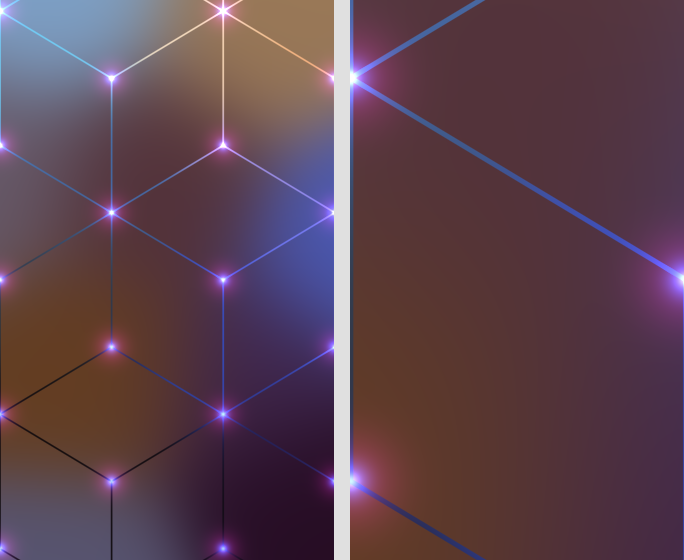
Left: the whole. Right: its middle third, enlarged.
This background is drawn by a WebGL 2 fragment shader. Its source:

```glsl
#version 300 es
precision highp float;
// Wireframe lattice of stacked cubes with glowing joints over a soft dusk-coloured blur.

uniform vec2 u_resolution;
out vec4 outColor;

// Lattice, in units of the canvas height
const float ASPECT = 0.5977;
const float COLUMN = 0.1993;            // distance between joint columns
const float EDGE = 0.2400;              // length of an upright cube edge
const vec2 HUB = vec2(0.1993, 0.6202);  // a joint where six edges meet
const float HALF_LINE = 0.0015;
const float LINE_OPACITY = 0.88;

// Softness of the colour fields
const float BACKDROP_SPREAD = 0.165;
const float LINE_SPREAD = 0.115;

// Joint glow
const float CORE_RADIUS = 0.0042;
const float BLOOM_RADIUS = 0.0105;
const float HALO_RADIUS = 0.027;
const vec3 BLOOM_BLUE = vec3(0.12, 0.32, 0.95);
const vec3 HALO_MAGENTA = vec3(0.24, 0.03, 0.20);
const vec3 CORE_LOW = vec3(0.22, 0.38, 0.55);
const vec3 CORE_HIGH = vec3(0.75, 0.75, 0.65);

// Backdrop colours
const vec3 SKY = vec3(0.49, 0.63, 0.78);
const vec3 TAN = vec3(0.60, 0.47, 0.34);
const vec3 MAUVE_GREY = vec3(0.40, 0.35, 0.41);
const vec3 MAROON = vec3(0.32, 0.19, 0.22);
const vec3 INDIGO = vec3(0.29, 0.35, 0.70);
const vec3 UMBER = vec3(0.39, 0.24, 0.13);
const vec3 PLUM = vec3(0.25, 0.15, 0.30);
const vec3 NIGHT = vec3(0.15, 0.05, 0.14);
const vec3 SLATE = vec3(0.34, 0.33, 0.44);

// Line colours
const vec3 CYAN = vec3(0.44, 0.82, 0.98);
const vec3 CREAM = vec3(1.00, 0.90, 0.78);
const vec3 PEACH = vec3(1.00, 0.70, 0.46);
const vec3 STEEL = vec3(0.26, 0.43, 0.68);
const vec3 LAVENDER = vec3(0.62, 0.57, 0.94);
const vec3 ROYAL = vec3(0.34, 0.42, 1.00);
const vec3 COBALT = vec3(0.20, 0.30, 0.76);
const vec3 GUNMETAL = vec3(0.17, 0.21, 0.25);
const vec3 BLACK = vec3(0.05, 0.03, 0.04);
const vec3 NAVY = vec3(0.16, 0.15, 0.42);

float falloff(float d, float radius) {
    return exp(-d * d / (radius * radius));
}

// Weighted colour: rgb premultiplied by the weight held in alpha
vec4 blob(vec2 p, vec2 centre, float spread, vec3 colour) {
    return vec4(colour, 1.0) * falloff(distance(p, centre), spread);
}

vec3 backdrop(vec2 p) {
    float s = BACKDROP_SPREAD;
    vec4 sum = blob(p, vec2(0.10, 0.99), s, SKY)
             + blob(p, vec2(0.46, 0.93), s, TAN)
             + blob(p, vec2(0.00, 0.70), s, MAUVE_GREY)
             + blob(p, vec2(0.28, 0.67), s, MAROON) * 1.5
             + blob(p, vec2(0.62, 0.57), s, INDIGO)
             + blob(p, vec2(0.17, 0.34), s, UMBER) * 1.3
             + blob(p, vec2(0.45, 0.33), s, PLUM)
             + blob(p, vec2(0.53, 0.09), s, NIGHT) * 1.3
             + blob(p, vec2(0.15, -0.04), s, SLATE);
    return sum.rgb / sum.a;
}

vec3 lineColour(vec2 p) {
    float s = LINE_SPREAD;
    vec4 sum = blob(p, vec2(0.06, 0.92), s, CYAN)
             + blob(p, vec2(0.38, 0.93), s, CREAM)
             + blob(p, vec2(0.55, 0.91), s, PEACH)
             + blob(p, vec2(0.15, 0.67), s, STEEL)
             + blob(p, vec2(0.51, 0.69), s, LAVENDER)
             + blob(p, vec2(0.58, 0.49), s, ROYAL)
             + blob(p, vec2(0.39, 0.40), s, COBALT)
             + blob(p, vec2(0.11, 0.48), s, GUNMETAL)
             + blob(p, vec2(0.14, 0.22), s, BLACK) * 1.5
             + blob(p, vec2(0.40, 0.08), s, BLACK)
             + blob(p, vec2(0.55, 0.18), s, NAVY);
    return sum.rgb / sum.a;
}

vec2 fold(vec2 p, vec2 cell) {
    return abs(p - cell * round(p / cell));
}

float segment(vec2 p, vec2 tip) {
    return length(p - tip * clamp(dot(p, tip) / dot(tip, tip), 0.0, 1.0));
}

// Six edges leaving a hub, folded into one quadrant
float star(vec2 p) {
    return min(segment(p, vec2(0.0, EDGE)), segment(p, vec2(COLUMN, 0.5 * EDGE)));
}

void main() {
    vec2 p = gl_FragCoord.xy / u_resolution.y;
    vec2 tone = gl_FragCoord.xy / u_resolution * vec2(ASPECT, 1.0);
    float soft = 0.75 / u_resolution.y;

    // Hubs and joints each form a centred rectangular lattice
    vec2 q = p - HUB;
    vec2 hubCell = vec2(2.0 * COLUMN, 3.0 * EDGE);
    vec2 jointCell = vec2(2.0 * COLUMN, EDGE);
    float edge = min(star(fold(q, hubCell)), star(fold(q - 0.5 * hubCell, hubCell)));
    float joint = min(length(fold(q, jointCell)), length(fold(q - 0.5 * jointCell, jointCell)));

    // Edges turn blue as they approach a joint
    vec3 stroke = lineColour(tone) + BLOOM_BLUE * 0.4 * exp(-joint / 0.016);
    float coverage = 1.0 - smoothstep(HALF_LINE - soft, HALF_LINE + soft, edge);
    vec3 colour = mix(backdrop(tone), stroke, coverage * LINE_OPACITY);

    // Joint: magenta halo, blue bloom and a core that whitens with height
    colour += HALO_MAGENTA * falloff(joint, HALO_RADIUS);
    colour += BLOOM_BLUE * 0.75 * falloff(joint, BLOOM_RADIUS);
    colour += mix(CORE_LOW, CORE_HIGH, smoothstep(0.2, 1.0, tone.y)) * falloff(joint, CORE_RADIUS);
    outColor = vec4(clamp(colour, 0.0, 1.0), 1.0);
}
```
